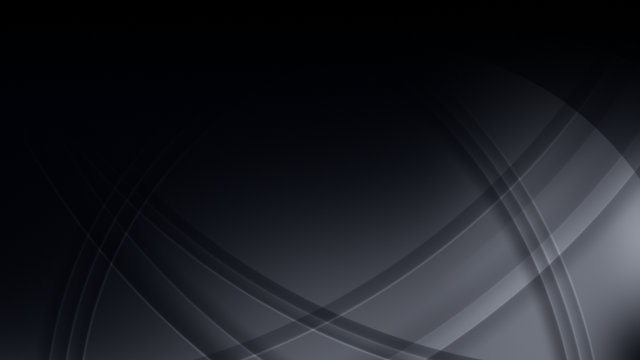
Write a Shadertoy shader that draws this background.

```glsl
// Dark slate backdrop with soft glows low and right, crossed by sweeping arcs.
// Brightness is a sum of gaussian glows; each arc is a translucent ribbon on a
// large circle, crisp on its rim and fading across its width.

float glow(vec2 p, vec2 center, vec2 size) {
    vec2 q = (p - center) / size;
    return exp(-dot(q, q));
}

// Scales the light by a ribbon whose crisp edge is at the given radius.
// A negative width fades outward from the edge, a positive one inward.
float ribbon(float light, vec2 p, vec2 center, float radius, float width, float tint, float rim) {
    float d = (length(p - center) - radius) * sign(width);
    float aa = 1.0 / iResolution.y;
    float body = smoothstep(aa, -aa, d) * smoothstep(-abs(width), -0.15 * abs(width), d);
    float line = exp(-pow(d / 0.0032, 2.0));
    float fade = smoothstep(0.72, 0.25, p.y);
    return light * (1.0 + tint * body + rim * line) + 0.09 * rim * line * fade;
}

float hash(vec2 p) {
    vec3 q = fract(vec3(p.xyx) * 0.1031);
    q += dot(q, q.yzx + 33.33);
    return fract((q.x + q.y) * q.z);
}

void mainImage(out vec4 fragColor, in vec2 fragCoord) {
    vec2 p = fragCoord / iResolution.y;
    p.x *= 1.7778 * iResolution.y / iResolution.x;

    // Broad glows: low centre, lower right and floor haze
    float light = 0.28 * glow(p, vec2(0.98, 0.04), vec2(0.52, 0.34));
    light += 0.38 * glow(p, vec2(1.56, 0.20), vec2(0.35, 0.32));
    light += 0.10 * exp(-p.y / 0.11);

    // Large disc whose upper right edge cuts across the glow
    float disc = length(p - vec2(1.067, 0.016)) - 0.861;
    float veil = smoothstep(1.15, 1.68, p.x) * smoothstep(0.95, 0.50, p.y);
    light += veil * mix(0.03, 0.14, smoothstep(0.002, -0.002, disc));

    // Level off the overlap, then add the bright right rim and dark corner
    light /= pow(1.0 + pow(light / 0.47, 5.0), 0.2);
    light += 0.24 * glow(p, vec2(1.80, 0.39), vec2(0.11, 0.20));
    light *= 1.0 - 0.85 * glow(p, vec2(1.80, -0.02), vec2(0.13, 0.16));

    // Arcs falling from the upper left to the bottom
    vec2 fallNear = vec2(1.695, 1.826);
    vec2 fallFar = vec2(1.905, 1.634);
    light = ribbon(light, p, fallNear, 1.860, -0.050, -0.32, 0.0);
    light = ribbon(light, p, fallNear, 1.893, 0.035, -0.20, 0.16);
    light = ribbon(light, p, fallNear, 1.927, 0.045, -0.30, 0.30);
    light = ribbon(light, p, fallFar, 2.015, 0.060, -0.30, 0.24);
    light = ribbon(light, p, fallFar, 2.101, 0.085, -0.42, 0.40);

    // Arcs rising from the bottom to the upper right
    vec2 rise = vec2(-0.051, 1.954);
    float low = smoothstep(0.65, 0.15, p.y);
    light = ribbon(light, p, rise, 2.040, -0.055, -0.24, 0.0);
    light = ribbon(light, p, rise, 2.084, 0.035, -0.10, 0.28);
    light = ribbon(light, p, rise, 2.150, 0.060, -0.16 * (1.0 - low), 0.0);
    light = ribbon(light, p, rise, 2.255, 0.080, -0.14, 0.05);
    light = ribbon(light, p, rise, 2.310, 0.060, 0.03 + 0.14 * low, 0.09);
    light = ribbon(light, p, rise, 2.310, -0.070, -0.18, 0.0);

    // Three steep strands on each side
    for (int i = 0; i < 3; i++) {
        float k = float(i);
        light = ribbon(light, p, vec2(0.157, -0.322), 1.455 + 0.036 * k, 0.055 - 0.008 * k,
                       -0.36 + 0.09 * k, 0.12 + 0.05 * k);
        light = ribbon(light, p, vec2(1.310, -0.171), 1.092 + 0.046 * k, -0.050,
                       -0.36, 0.40 - 0.08 * k);
    }

    // Cool tint that sinks to black at the top, plus fine dither
    vec3 color = light * vec3(0.98, 1.0, 1.04);
    color += vec3(0.001, 0.009, 0.032) * smoothstep(1.0, 0.60, p.y);
    color += (hash(fragCoord) - 0.5) / 255.0;
    fragColor = vec4(clamp(color, 0.0, 1.0), 1.0);
}
```
